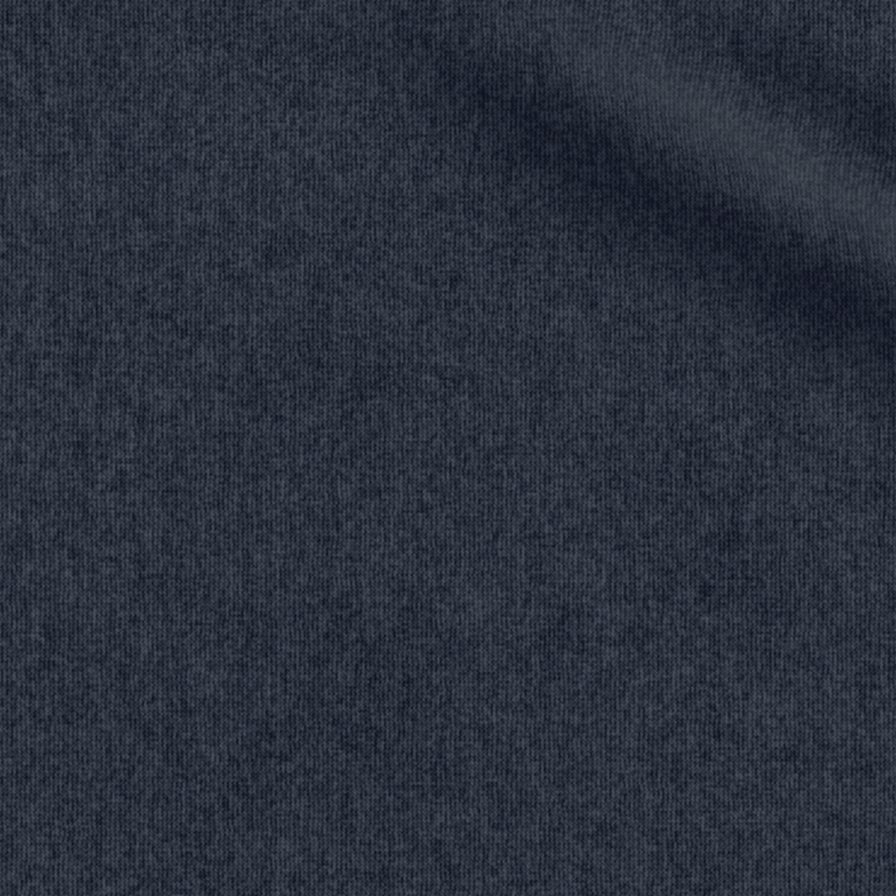
Give the GLSL for this texture, as a Shadertoy shader.

```glsl
// Navy knitted jersey: fine vertical ribs crossed by stitch rows, broken up by
// layered value noise for the yarn, with a soft diagonal fold at the upper right.
// The knit is supersampled so that its fine stitches stay smooth.

const vec3 NAVY_SHADOW = vec3(0.080, 0.095, 0.147);
const vec3 SLATE_LIGHT = vec3(0.248, 0.283, 0.326);

const float RIBS = 190.0;           // vertical ribs across the canvas
const float ROWS = 216.0;           // stitch rows up the canvas
const float RIB_CONTRAST = 0.21;
const float ROW_CONTRAST = 0.12;
const float GRAIN_CONTRAST = 0.72;
const float STREAK_CONTRAST = 0.20;
const float YARN_CONTRAST = 0.26;
const float MOTTLE_CONTRAST = 0.09;

const vec2 FOLD_POINT = vec2(0.625, 0.844);  // a point on the fold's valley
const float FOLD_SLOPE = -0.575;
const float RIDGE_HEIGHT = 0.118;   // ridge above the valley line
const float BACK_HEIGHT = 0.220;    // shaded far side of the ridge
const float TAU = 6.28318;
const int SAMPLES = 3;              // per axis

float hash(vec2 cell) {
    vec3 q = fract(cell.xyx * 0.1031);
    q += dot(q, q.yzx + 33.33);
    return fract((q.x + q.y) * q.z);
}

// Value noise centred on zero
float noise(vec2 p) {
    vec2 cell = floor(p);
    vec2 f = fract(p);
    f = f * f * (3.0 - 2.0 * f);
    float low = mix(hash(cell), hash(cell + vec2(1.0, 0.0)), f.x);
    float high = mix(hash(cell + vec2(0.0, 1.0)), hash(cell + 1.0), f.x);
    return mix(low, high, f.y) - 0.5;
}

float bump(float x, float width) {
    return exp(-x * x / (width * width));
}

// Light across the fold: x is added tone, y is the height of the ridge
vec2 fold(vec2 uv) {
    float h = uv.y - FOLD_POINT.y - FOLD_SLOPE * (uv.x - FOLD_POINT.x);
    float valleyReach = smoothstep(0.30, 0.66, uv.x);
    float ridgeReach = smoothstep(0.42, 0.82, uv.x);
    float valley = bump(h, h < 0.0 ? 0.085 : 0.062) * valleyReach;
    float ridge = bump(h - RIDGE_HEIGHT, 0.056) * ridgeReach;
    float back = bump(h - BACK_HEIGHT, 0.048) * smoothstep(0.62, 0.95, uv.x);
    return vec2(0.25 * ridge - 0.37 * valley - 0.27 * back, ridge);
}

// Tone of the knit around zero
float knit(vec2 uv) {
    vec2 wobble = vec2(noise(uv * vec2(40.0, 70.0)), noise(uv * vec2(70.0, 40.0)));
    vec2 stitch = uv * vec2(RIBS, ROWS) + 0.4 * wobble;
    float rib = cos(TAU * stitch.x);
    // Neighbouring sides of each rib lean, so rows become small zigzag loops
    float row = cos(TAU * (stitch.y + 0.25 * sin(TAU * stitch.x)));

    float grain = noise(uv * vec2(370.0, 310.0) + 17.0);
    float streak = noise(uv * vec2(80.0, 230.0) + 53.0);
    float yarn = noise(uv * vec2(RIBS, 45.0) + 91.0);
    float mottle = noise(uv * 22.0 + 7.0) + noise(uv * 5.0 + 29.0);

    return RIB_CONTRAST * rib + ROW_CONTRAST * row
         + GRAIN_CONTRAST * grain + STREAK_CONTRAST * streak
         + YARN_CONTRAST * yarn + MOTTLE_CONTRAST * mottle;
}

void mainImage(out vec4 fragColor, in vec2 fragCoord) {
    vec2 uv = fragCoord / iResolution.y;
    vec2 shade = fold(uv);

    // Average the knit over the pixel, with ribs bent by the fold
    float weave = 0.0;
    for (int j = 0; j < SAMPLES; j++) {
        for (int i = 0; i < SAMPLES; i++) {
            vec2 offset = (vec2(i, j) + 0.5) / float(SAMPLES) - 0.5;
            vec2 p = (fragCoord + offset) / iResolution.y;
            p.x += 0.010 * shade.y;
            weave += knit(p);
        }
    }
    weave /= float(SAMPLES * SAMPLES);

    // The knit softens on the ridge and in deep shade
    float softness = 1.0 - 0.4 * shade.y + 0.9 * min(shade.x, 0.0);
    float tone = 0.53 + weave * softness + shade.x;

    vec3 color = mix(NAVY_SHADOW, SLATE_LIGHT, clamp(tone, -0.1, 1.2));
    // Folded cloth catches a slightly warmer light
    color += vec3(0.008, 0.002, -0.002) * shade.y;
    fragColor = vec4(color, 1.0);
}
```
